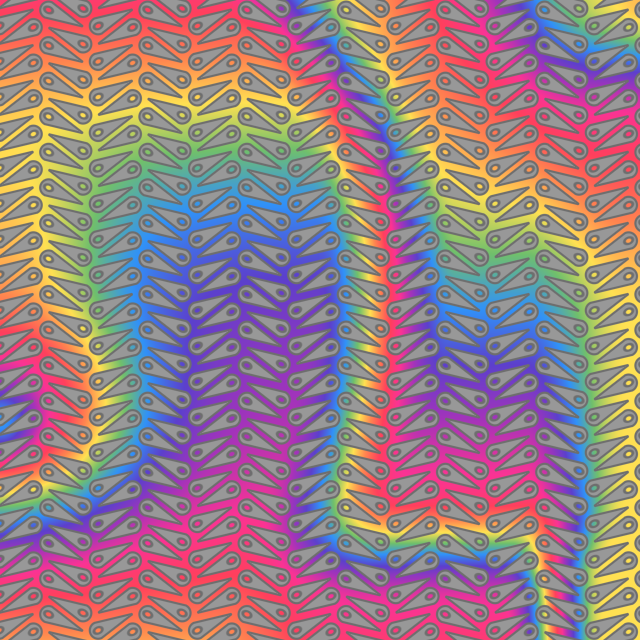
This pattern is drawn by a Shadertoy shader. Its source:

```glsl
// Grey outlined teardrops interlock in a herringbone of mirrored columns,
// over a rainbow sheet. The drops are distance functions repeated on a grid;
// the sheet colours a smooth height field with a cyclic palette.

const float ROWS = 18.0;                     // repeats down the canvas
const float PITCH = 1.395;                   // column width, in row heights
const vec2 FIRST = vec2(0.455, 0.25);        // centre of the first column and row
const vec2 HEAD = vec2(-0.484, -0.02);       // drop ends inside a cell
const vec2 TIP = vec2(0.453, -0.47);
const float HEAD_RADIUS = 0.265;
const float TIP_RADIUS = 0.04;
const float HOLE_RADIUS = 0.055;
const float LINE = 0.06;
const vec3 FILL = vec3(0.595);
const vec3 OUTLINE = vec3(0.43);

// Cyclic palette, one turn per unit of t
vec3 rainbow(float t) {
    vec3 stops[8] = vec3[8](
        vec3(1.00, 0.25, 0.36), vec3(1.00, 0.52, 0.31),
        vec3(1.00, 0.88, 0.32), vec3(0.44, 0.75, 0.42),
        vec3(0.19, 0.57, 0.97), vec3(0.36, 0.25, 0.80),
        vec3(0.64, 0.20, 0.73), vec3(0.98, 0.20, 0.58));
    float s = fract(t) * 8.0;
    int i = int(s) % 8;
    return mix(stops[i], stops[(i + 1) % 8], fract(s));
}

// Soft elliptical hill of height one
float bump(vec2 p, vec2 centre, vec2 size) {
    vec2 q = (p - centre) / size;
    return exp(-dot(q, q));
}

// Height field of the sheet; p.y runs downwards from the top
float sheet(vec2 p) {
    // Left slope with a hollow at its edge
    float left = 0.02 + 1.2 * p.y + 0.1 * sin(6.2832 * (p.y - 0.1));
    left -= bump(p, vec2(0.0, 0.65), vec2(0.20, 0.17));
    left -= 0.30 * bump(p, vec2(0.0, 0.38), vec2(0.17, 0.16));
    left -= 0.28 * bump(p, vec2(0.0, 0.665), vec2(0.05));

    // Right slope, steeper near the bottom, with a cliff along its edge
    float right = -1.2 + 1.45 * p.y + 0.7 * smoothstep(0.76, 0.94, p.y);
    right += 5.0 * (0.77 - p.x) * max(0.0, 0.4 - p.y);
    float cliff = 0.9 - 0.035 * smoothstep(0.78, 0.9, p.y);
    float ledge = -1.0 + 0.25 * smoothstep(0.2, 0.5, p.y);
    right = mix(right, ledge, smoothstep(-0.08, 0.08, p.x - cliff));
    right -= 0.8 * bump(p, vec2(1.0, 0.0), vec2(0.13));

    // Curved fault between the slopes
    float d = p.y - 0.4;
    float fault = 0.605 + d * d * (0.6 * d - 0.85);
    return mix(left, right, smoothstep(-0.11, 0.11, p.x - fault));
}

// Distances to one drop (x) and to the hole in its head (y)
vec2 drop(vec2 p, vec2 head, vec2 tip) {
    vec2 axis = tip - head;
    vec2 q = p - head;
    float h = clamp(dot(q, axis) / dot(axis, axis), 0.0, 1.0);
    float body = length(q - axis * h) - mix(HEAD_RADIUS, TIP_RADIUS, h);
    vec2 u = normalize(axis);
    vec2 along = vec2(dot(q, u), q.y * u.x - q.x * u.y);
    return vec2(body, length(along * vec2(0.7, 1.0)) - HOLE_RADIUS);
}

// Nearest drop and hole over the neighbouring cells
vec2 herringbone(vec2 p) {
    vec2 nearest = vec2(1e3);
    float column = floor((p.x - FIRST.x) / PITCH + 0.5);
    for (int i = -1; i <= 1; i++) {
        float c = column + float(i);
        float odd = mod(c, 2.0);
        vec2 q = p - vec2(FIRST.x + c * PITCH, FIRST.y + 0.49 * odd);
        q.y = fract(q.y + 0.5) - 0.5;
        q.y *= 2.0 * odd - 1.0;              // alternate columns are mirrored
        for (int j = -1; j <= 1; j++) {
            vec2 cell = q - vec2(0.0, float(j));
            nearest = min(nearest, drop(cell, HEAD, TIP));
            nearest = min(nearest, drop(-cell, HEAD, TIP));
        }
    }
    return nearest;
}

// Antialiased coverage of the inside of a distance
float inside(float d, float blur) {
    return 1.0 - smoothstep(-blur, blur, d);
}

void mainImage(out vec4 fragColor, in vec2 fragCoord) {
    vec2 uv = fragCoord / iResolution.y;
    float blur = 0.75 * ROWS / iResolution.y;
    vec3 background = rainbow(sheet(vec2(uv.x, 1.0 - uv.y)));
    vec2 d = herringbone(uv * ROWS);

    // Fill, then rims, then the cut-out hole
    vec3 grey = mix(OUTLINE, FILL, inside(d.x + LINE, blur));
    grey = mix(grey, OUTLINE, inside(d.y - LINE, blur));
    float cover = inside(d.x, blur) * (1.0 - inside(d.y, blur));
    fragColor = vec4(mix(background, grey, cover), 1.0);
}
```
